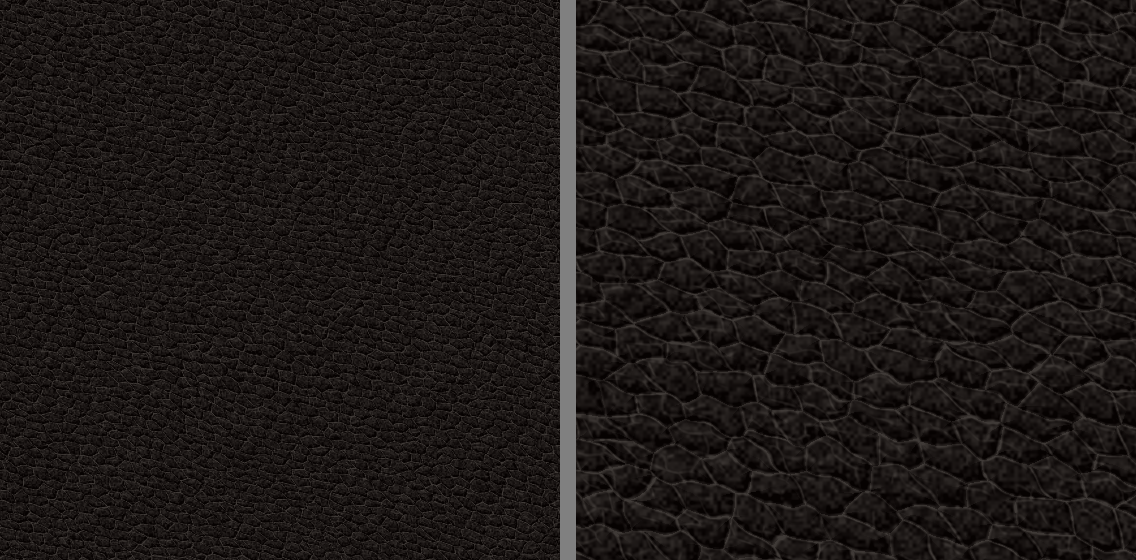
Left, the full canvas; right, a detail of the centre.
This texture is drawn by a three.js fragment shader. Its source:

```glsl
varying vec2 vUv;

const vec3 DEEP = vec3(0.06, 0.042, 0.038);
const vec3 PALE = vec3(0.20, 0.18, 0.17);
const vec2 CELLS = vec2(36.0, 62.0);      // pebbles across and up
const vec2 LIGHT = vec2(-0.45, 0.89);     // direction towards the light
const float JITTER = 0.62;                // scatter of pebble centres
const float STAGGER = 0.25;               // brick offset of alternate rows
const float TILT = 0.20;                  // rows fall towards the right
const float SLANT = 0.30;                 // lean of the upright creases
const float BEND = 0.028;                 // broad sway of the hide
const float WOBBLE = 0.0050;              // small bends in the creases
const float CREASE_WIDTH = 0.0017;
const float GROOVE_WIDTH = 0.0046;
const float WRINKLE_WIDTH = 0.0015;
const float BASE_TONE = 0.27;
const float CREASE_GLOW = 0.95;
const float GROOVE_DARK = 0.38;
const float SLOPE_GAIN = 0.36;
const float WRINKLE_GLOW = 0.50;
const float GRAIN_GAIN = 1.05;
const float GRAIN_SCALE = 430.0;

vec2 hash2(vec2 p) {
  vec3 h = fract(vec3(p.xyx) * vec3(0.1031, 0.1030, 0.0973));
  h += dot(h, h.yzx + 33.33);
  return fract((h.xx + h.yz) * h.zy);
}

// Two independent channels of smooth value noise, 0 to 1
vec2 noise2(vec2 p) {
  vec2 cell = floor(p);
  vec2 f = fract(p);
  f = f * f * (3.0 - 2.0 * f);
  vec2 low = mix(hash2(cell), hash2(cell + vec2(1.0, 0.0)), f.x);
  vec2 high = mix(hash2(cell + vec2(0.0, 1.0)), hash2(cell + 1.0), f.x);
  return mix(low, high, f.y);
}

vec2 cellCentre(vec2 cell) {
  vec2 scatter = JITTER * (hash2(cell + 70.0) - 0.5);
  float shift = STAGGER * (2.0 * mod(cell.y, 2.0) - 1.0);
  return cell + 0.5 + scatter + vec2(shift, 0.0);
}

// Distance to the nearest cell border (x) and its outward direction (yz)
vec3 cellBorder(vec2 uv, vec2 cells) {
  vec2 p = uv * cells;
  vec2 home = floor(p);
  vec2 nearest = vec2(0.0);
  float closest = 1e3;
  for (int j = -2; j <= 2; j++) {
    for (int i = -2; i <= 2; i++) {
      vec2 r = cellCentre(home + vec2(float(i), float(j))) - p;
      float d = dot(r, r);
      if (d < closest) {
        closest = d;
        nearest = r;
      }
    }
  }
  vec3 border = vec3(1e3, 0.0, 1.0);
  for (int j = -2; j <= 2; j++) {
    for (int i = -2; i <= 2; i++) {
      vec2 r = cellCentre(home + vec2(float(i), float(j))) - p;
      vec2 gap = r - nearest;
      if (dot(gap, gap) > 1e-4) {
        vec2 n = normalize(gap);
        vec2 gradient = n * cells;
        float d = dot(0.5 * (nearest + r), n) / length(gradient);
        if (d < border.x) border = vec3(d, normalize(gradient));
      }
    }
  }
  return border;
}

float softLine(float d, float width) {
  return 1.0 - smoothstep(0.0, width, d);
}

void main() {
  // Bend the hide, then waver the creases
  vec2 uv = vUv + BEND * (noise2(vUv * 4.5 + 3.0) - 0.5);
  uv += WOBBLE * (noise2(vUv * 80.0 + 11.0) - 0.5);
  uv.y += TILT * uv.x;
  uv.x += SLANT * uv.y;

  // Pebbles with creases between them
  vec3 border = cellBorder(uv + 1.0, CELLS);
  float crease = softLine(border.x, CREASE_WIDTH);
  float groove = softLine(border.x, GROOVE_WIDTH);
  float slope = dot(border.yz, LIGHT) * softLine(border.x, 2.0 * GROOVE_WIDTH);

  // Broken wrinkles across the pebbles
  vec2 patches = noise2(vUv * vec2(90.0, 120.0) + 40.0);
  float wrinkle = softLine(cellBorder(uv + 3.0, CELLS * 1.6).x, WRINKLE_WIDTH);
  wrinkle *= smoothstep(0.35, 0.65, patches.x);

  // Fine pores, which also break up the creases
  vec2 fine = noise2(vUv * GRAIN_SCALE);
  vec2 coarse = noise2(vUv * GRAIN_SCALE * 0.55 + 17.0);
  float grain = 0.85 * fine.x + 0.15 * coarse.x - 0.5;
  float breaks = 0.2 + 0.8 * patches.y + 0.7 * fine.y;

  float tone = BASE_TONE + SLOPE_GAIN * slope - GROOVE_DARK * groove;
  tone += CREASE_GLOW * crease * breaks;
  tone += WRINKLE_GLOW * wrinkle + GRAIN_GAIN * grain;

  gl_FragColor = vec4(mix(DEEP, PALE, clamp(tone, -0.25, 1.35)), 1.0);
}
```
